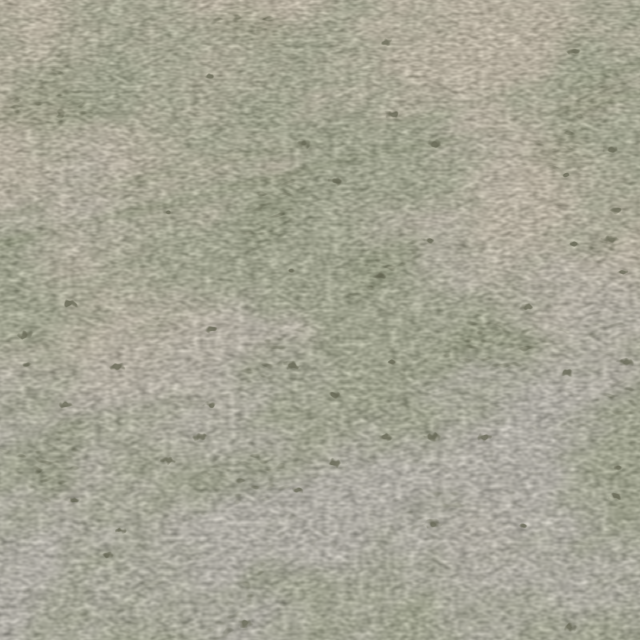
Reproduce this texture procedurally as a three.js fragment shader.

```glsl
// Worn, pale turf seen at a slant: sandy and silvery ground under thin green patches.
// Layers of gradient noise give patches and flat grain; a jittered grid scatters
// dark specks, and two faint wheel tracks cross the field.
varying vec2 vUv;

const vec3 SAND   = vec3(0.715, 0.687, 0.625);
const vec3 SILVER = vec3(0.682, 0.672, 0.640);
const vec3 GREEN  = vec3(0.622, 0.632, 0.555);
const vec3 MOSS   = vec3(0.510, 0.535, 0.435);
const vec3 SOIL   = vec3(0.370, 0.375, 0.300);

const vec2  PATCH_FREQ    = vec2(2.6, 4.0);
const vec2  GRAIN_FREQ    = vec2(100.0, 180.0);
const vec2  CLUMP_FREQ    = vec2(6.0, 9.0);
const vec2  FLECK_FREQ    = vec2(58.0, 105.0);
const vec2  SPECK_GRID    = vec2(14.0, 20.0);
const vec2  SPECK_RADIUS  = vec2(0.0095, 0.0050);
const float SPECK_SHARE   = 0.17;
const float GRAIN_STRENGTH = 0.23;
const float TRACK_SLOPE   = 0.235;
const float TRACK_WIDTH   = 0.009;

vec2 hash2(vec2 p) {
  vec3 q = fract(p.xyx * vec3(0.1031, 0.1030, 0.0973));
  q += dot(q, q.yzx + 33.33);
  return fract((q.xx + q.yz) * q.zy);
}

float cornerRamp(vec2 cell, vec2 f, vec2 corner) {
  return dot(hash2(cell + corner) * 2.0 - 1.0, f - corner);
}

float gradientNoise(vec2 p) {
  vec2 cell = floor(p);
  vec2 f = fract(p);
  vec2 s = f * f * f * (f * (f * 6.0 - 15.0) + 10.0);
  float low  = mix(cornerRamp(cell, f, vec2(0.0)), cornerRamp(cell, f, vec2(1.0, 0.0)), s.x);
  float high = mix(cornerRamp(cell, f, vec2(0.0, 1.0)), cornerRamp(cell, f, vec2(1.0)), s.x);
  return mix(low, high, s.y);
}

float fbm(vec2 p) {
  float sum = 0.0;
  float amplitude = 1.0;
  for (int i = 0; i < 4; i++) {
    sum += amplitude * gradientNoise(p);
    p = mat2(0.96, 0.28, -0.28, 0.96) * p * 2.1 + 17.3;
    amplitude *= 0.55;
  }
  return sum;
}

// Flat grains in two sizes, with a weaker coarse mottling
float grain(vec2 p) {
  return 0.75 * gradientNoise(p * GRAIN_FREQ + 31.0)
       + 0.55 * gradientNoise(p * GRAIN_FREQ * 0.58 + 57.7)
       + 0.30 * gradientNoise(p * GRAIN_FREQ * 0.24 + 83.1);
}

// One ragged ellipse in some of the grid cells
float specks(vec2 p) {
  vec2 cell = floor(p * SPECK_GRID);
  vec2 pick = hash2(cell + 71.0);
  vec2 center = (cell + 0.3 + 0.4 * hash2(cell + 9.0)) / SPECK_GRID;
  vec2 radius = SPECK_RADIUS * mix(0.65, 1.2, pick.y);
  float d = length((p - center) / radius) + 1.1 * gradientNoise(p * 130.0);
  return step(pick.x, SPECK_SHARE) * (1.0 - smoothstep(0.35, 1.25, d));
}

// Soft line rising to the right, broken up by noise
float track(vec2 p, float startHeight) {
  float wobble = 0.012 * gradientNoise(p * 5.0 + 3.0);
  float d = (p.y - startHeight - TRACK_SLOPE * p.x + wobble) / TRACK_WIDTH;
  return exp(-d * d) * smoothstep(-0.35, 0.25, gradientNoise(p * vec2(6.0, 4.0) + 41.0));
}

void main() {
  // Features shrink a little toward the far, upper edge
  vec2 ground = vec2(vUv.x, vUv.y * (0.9 + 0.15 * vUv.y));
  vec2 slanted = vec2(ground.x, ground.y - 0.2 * ground.x);

  // Ground tint and green patches
  float patches = fbm(slanted * PATCH_FREQ + 5.2);
  float tone = vUv.y + 0.45 * fbm(slanted * 2.3 + 23.0);
  vec3 color = mix(SILVER, SAND, smoothstep(0.15, 0.85, tone));
  color = mix(color, GREEN, smoothstep(-0.32, 0.36, patches));

  // Denser moss and its dark flecks
  float clump = smoothstep(0.12, 0.42, gradientNoise(slanted * CLUMP_FREQ + 12.0));
  float fleck = smoothstep(0.08, 0.42, gradientNoise(ground * FLECK_FREQ + 19.0));
  color = mix(color, MOSS, 0.28 * clump);
  color = mix(color, SOIL, fleck * (0.10 + 0.38 * clump));

  // Wheel tracks
  float tracks = track(vUv, 0.620) + 0.7 * track(vUv, 0.665);
  color = mix(color, MOSS, 0.36 * min(tracks, 1.0));

  // Grain and scattered specks
  color += GRAIN_STRENGTH * grain(ground) * vec3(1.0, 0.98, 0.96);
  color = mix(color, SOIL, 0.72 * specks(vUv));

  gl_FragColor = vec4(clamp(color, 0.0, 1.0), 1.0);
}
```
